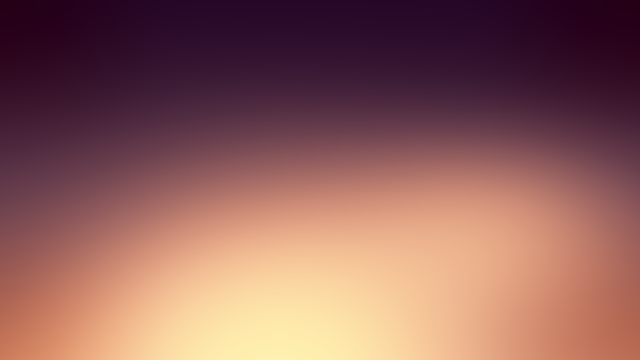
Write a WebGL 2 fragment shader that draws this background.

```glsl
#version 300 es
precision highp float;
// Draws a soft, blurred dusk sky with a low sun glow and a rosy bank on the right.

uniform vec2 u_resolution;
out vec4 fragColor;

// Values to tune: positions and sizes are fractions of the canvas
const float SKY_WARMTH = 3.5;
const vec2 SUN_CENTER = vec2(0.43, -0.02);
const float SUN_LEFT_WIDTH = 0.215;
const float SUN_RIGHT_WIDTH = 0.20;
const float SUN_HEIGHT = 0.38;
const float SUN_WARMTH = 3.5;
const vec2 BANK_CENTER = vec2(0.78, 0.38);
const vec2 BANK_SIZE = vec2(0.16, 0.19);
const float BANK_WARMTH = 1.75;
const vec3 EDGE_ABSORPTION = vec3(0.01, 0.07, 0.11);
const float RAMP_SHARPNESS = 1.4;

// Dusk colours from the coldest to the warmest
const int STOP_COUNT = 8;
const vec3 DUSK[STOP_COUNT] = vec3[](
    vec3(0.13, 0.01, 0.14),
    vec3(0.20, 0.08, 0.19),
    vec3(0.37, 0.22, 0.29),
    vec3(0.60, 0.38, 0.38),
    vec3(0.83, 0.56, 0.47),
    vec3(0.96, 0.74, 0.58),
    vec3(0.99, 0.87, 0.65),
    vec3(1.00, 0.96, 0.69)
);

// Elliptical bell-shaped falloff
float glow(vec2 p, vec2 center, vec2 size) {
    vec2 d = (p - center) / size;
    return exp(-0.5 * dot(d, d));
}

// Blends neighbouring stops with bell weights, so no band edges show
vec3 duskRamp(float warmth) {
    vec3 sum = vec3(0.0);
    float total = 0.0;
    for (int i = 0; i < STOP_COUNT; i++) {
        float d = warmth - float(i);
        float weight = exp(-RAMP_SHARPNESS * d * d);
        sum += DUSK[i] * weight;
        total += weight;
    }
    return sum / total;
}

void main() {
    vec2 uv = gl_FragCoord.xy / u_resolution;

    // Warmth field: vertical slope, lopsided sun and side bank
    float sunWidth = uv.x < SUN_CENTER.x ? SUN_LEFT_WIDTH : SUN_RIGHT_WIDTH;
    float warmth = SKY_WARMTH * (1.0 - uv.y);
    warmth += SUN_WARMTH * glow(uv, SUN_CENTER, vec2(sunWidth, SUN_HEIGHT));
    warmth += BANK_WARMTH * glow(uv, BANK_CENTER, BANK_SIZE);
    vec3 color = duskRamp(warmth);

    // Redder hues toward the side edges, strongest at top and bottom
    float side = smoothstep(0.2, 0.5, abs(uv.x - 0.5));
    float outer = smoothstep(0.0, 0.45, abs(uv.y - 0.5));
    float depth = mix(1.0, 0.55, uv.y);
    color -= EDGE_ABSORPTION * side * outer * depth;

    fragColor = vec4(clamp(color, 0.0, 1.0), 1.0);
}
```
